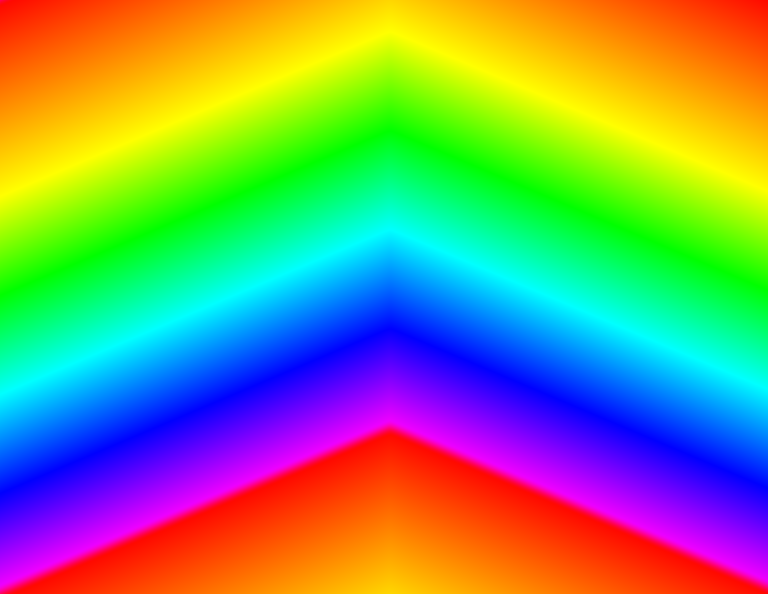
This background is drawn by a Shadertoy shader. Its source:

```glsl
#define RIDGE_X 0.508     // ridge position across the width
#define SLOPE 0.424       // fall of the bands away from the ridge
#define PHASE 0.281       // spectrum offset at the top of the ridge
#define SEAM_WIDTH 0.014  // half width of the magenta to red blend
#define RIDGE_ROUND 0.004 // softening of the crease

// Spectrum from red (0) to magenta (1); red to yellow takes a third.
vec3 spectrum(float t) {
    float hue = max(3.0 * t, 6.0 * t - 1.0);
    vec3 wheel = abs(mod(hue + vec3(0.0, 4.0, 2.0), 6.0) - 3.0) - 1.0;
    return clamp(wheel, 0.0, 1.0);
}

void mainImage(out vec4 fragColor, in vec2 fragCoord) {
    vec2 p = fragCoord / iResolution.y;
    float ridge = RIDGE_X * iResolution.x / iResolution.y;

    // Chevron coordinate, growing downwards
    float side = length(vec2(p.x - ridge, RIDGE_ROUND));
    float t = 1.0 - p.y - SLOPE * side + PHASE;

    // Signed distance to the repeat seam, blended across it
    float seam = fract(t + 0.5) - 0.5;
    vec3 above = spectrum(1.0 + min(seam, 0.0));
    vec3 below = spectrum(max(seam, 0.0));
    vec3 color = mix(above, below, smoothstep(-SEAM_WIDTH, SEAM_WIDTH, seam));

    fragColor = vec4(color, 1.0);
}
```
